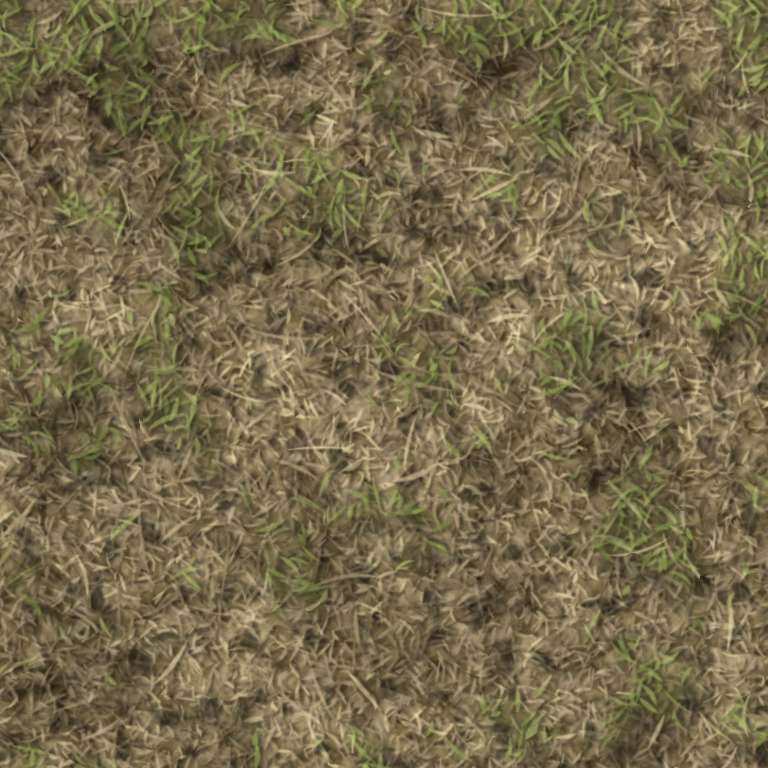
A three.js fragment shader for this texture:

```glsl
// Dry, matted grass litter over soil, with scattered tufts of green blades.
varying vec2 vUv;

const vec3 SHADE = vec3(0.23, 0.18, 0.10);
const vec3 DARK  = vec3(0.38, 0.33, 0.22);
const vec3 MID   = vec3(0.50, 0.44, 0.33);
const vec3 LIGHT = vec3(0.60, 0.53, 0.42);
const vec3 PALE  = vec3(0.70, 0.65, 0.50);
const vec3 OLIVE = vec3(0.41, 0.41, 0.23);
const vec3 GREEN = vec3(0.38, 0.45, 0.20);
const vec3 LIME  = vec3(0.60, 0.65, 0.38);

const float BRIGHTNESS = 1.21;
const float EDGE = 0.0022;          // softness of blade edges
const float LITTER_WIDTH = 0.0020;  // half widths of the blades
const float STRAW_WIDTH = 0.0023;
const float GREEN_WIDTH = 0.0027;
const float LITTER_SCALE = 31.0;    // cells across the canvas
const float STRAW_SCALE = 15.0;
const float GREEN_SCALE = 25.0;
const float PATCH_SCALE = 11.0;
const float PI = 3.14159;
const mat2 TURN = mat2(0.80, 0.60, -0.60, 0.80);

vec4 hash4(vec2 cell, float seed) {
  vec2 p = cell + seed * vec2(17.3, 9.1);
  vec4 k = vec4(dot(p, vec2(127.1, 311.7)), dot(p, vec2(269.5, 183.3)),
                dot(p, vec2(419.2, 371.9)), dot(p, vec2(73.7, 157.3)));
  return fract(sin(k) * 43758.5);
}

// Layered, warped sines, roughly -1 to 1.
float sineNoise(vec2 p) {
  float sum = 0.0, amp = 0.5;
  for (int i = 0; i < 4; i++) {
    p = TURN * p * 1.6 + 1.7;
    sum += amp * sin(p.x + sin(p.y * 1.3)) * sin(p.y + sin(p.x * 0.9));
    amp *= 0.65;
  }
  return sum;
}

// Brown ramp from deep shade to bleached straw.
vec3 litterColour(float tone) {
  vec3 c = mix(SHADE, DARK, smoothstep(0.0, 0.30, tone));
  c = mix(c, MID, smoothstep(0.25, 0.58, tone));
  c = mix(c, LIGHT, smoothstep(0.55, 0.85, tone));
  return mix(c, PALE, smoothstep(0.85, 1.15, tone));
}

// How strongly green grows: more at the top and in the lower right corner.
float lushness(vec2 uv) {
  float corner = 1.0 - smoothstep(0.0, 0.35, distance(uv, vec2(0.93, 0.17)));
  float bias = 0.55 * (uv.y - 0.5) + 0.35 * corner;
  return smoothstep(0.08, 0.65, sineNoise(uv * PATCH_SCALE + 4.0) + bias);
}

// Curved, tapered blade: x is its cover, y the soft shadow beside it.
vec2 blade(vec2 d, float angle, float halfLength, float width, float bend, float edge) {
  vec2 dir = vec2(cos(angle), sin(angle));
  float along = dot(d, dir) / halfLength;
  float across = dot(d, vec2(-dir.y, dir.x)) + bend * along * along;
  float w = width * (1.0 - along * along);
  float cover = 1.0 - smoothstep(w - edge, w + edge, abs(across));
  float shadow = 1.0 - smoothstep(w - edge, w + 2.0 * edge, abs(across + 2.0 * edge));
  return vec2(cover, shadow) * (1.0 - smoothstep(0.8, 1.15, abs(along)));
}

// Dead blades in every direction, one per cell.
vec3 layLitter(vec3 colour, vec2 uv, float scale, float width, float density, float lift, float seed) {
  vec2 p = uv * scale, base = floor(p);
  for (int j = -1; j <= 1; j++) for (int i = -1; i <= 1; i++) {
    vec2 cell = base + vec2(float(i), float(j));
    vec4 h = hash4(cell, seed), k = hash4(cell, seed + 31.0);
    vec2 b = blade(p - cell - h.xy, h.z * PI, mix(0.3, 0.85, h.w),
                   width * scale * mix(0.6, 1.5, k.x), 0.25 * (k.y - 0.5), EDGE * scale);
    b *= step(k.z, density);
    colour *= 1.0 - 0.13 * b.y;
    colour = mix(colour, litterColour(lift + 1.1 * (k.w - 0.5)), 0.7 * b.x);
  }
  return colour;
}

// Mostly upright living blades, kept where the ground is lush.
vec3 layGreen(vec3 colour, vec2 uv, float scale, float seed) {
  vec2 p = uv * scale, base = floor(p);
  for (int j = -1; j <= 1; j++) for (int i = -1; i <= 1; i++) {
    vec2 cell = base + vec2(float(i), float(j));
    vec4 h = hash4(cell, seed), k = hash4(cell, seed + 31.0);
    vec2 b = blade(p - cell - h.xy, PI * (0.5 + 0.9 * (h.z - 0.5)), mix(0.25, 0.75, h.w),
                   GREEN_WIDTH * scale * mix(0.6, 1.4, k.x), 0.3 * (k.y - 0.5), EDGE * scale);
    b *= step(k.z, 0.8 * lushness((cell + h.xy) / scale));
    colour *= 1.0 - 0.15 * b.y;
    colour = mix(colour, mix(GREEN, LIME, k.w), 0.6 * b.x);
  }
  return colour;
}

void main() {
  vec2 uv = vUv;
  float broad = sineNoise(uv * 5.0 + 20.0);
  float clump = sineNoise(uv * 15.0 + 7.0);
  float lush = lushness(uv);

  // Soil, then the dense mat of litter.
  vec3 colour = litterColour(0.45 + 0.4 * sineNoise(uv * 40.0) + 0.12 * broad);
  for (int n = 0; n < 6; n++) {
    float f = float(n);
    colour = layLitter(colour, uv, LITTER_SCALE + 5.0 * f, LITTER_WIDTH, 1.0,
                       0.62 + 0.14 * broad + 0.12 * clump, f + 1.0);
  }

  // Crevices, damp shade and an olive cast around the growth.
  colour *= 1.0 - 0.35 * smoothstep(0.1, 0.65, sineNoise(uv * 34.0 + 2.0));
  colour *= 1.0 - 0.28 * lushness(uv + vec2(-0.012, 0.03));
  colour = mix(colour, OLIVE, 0.38 * lush);

  // Long bleached straws, then green tufts.
  for (int n = 0; n < 2; n++) {
    float f = float(n);
    colour = layLitter(colour, uv, STRAW_SCALE + 7.0 * f, STRAW_WIDTH, 0.16 + 0.35 * lush, 0.8, f + 11.0);
  }
  for (int n = 0; n < 4; n++) {
    float f = float(n);
    colour = layGreen(colour, uv, GREEN_SCALE + 5.0 * f, f + 15.0);
  }

  // Uneven light and fine grain.
  colour *= BRIGHTNESS * (1.0 + 0.12 * broad + 0.14 * clump + 0.1 * sineNoise(uv * 100.0));
  gl_FragColor = vec4(colour, 1.0);
}
```
